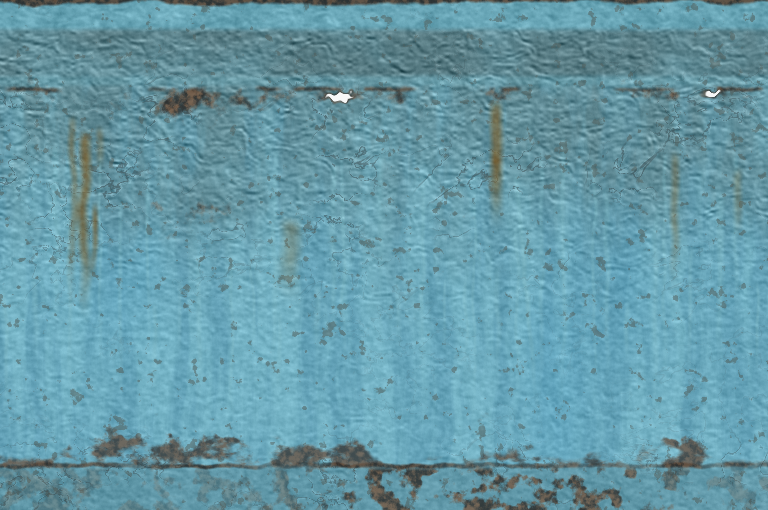
A Shadertoy shader for this texture:

```glsl
float hash(vec2 p) {
    return fract(sin(dot(p, vec2(127.1, 311.7))) * 43758.5453);
}

float noise(vec2 p) {
    vec2 c = floor(p), f = fract(p);
    f = f * f * (3.0 - 2.0 * f);
    return mix(mix(hash(c), hash(c + vec2(1, 0)), f.x),
               mix(hash(c + vec2(0, 1)), hash(c + vec2(1, 1)), f.x), f.y);
}

float fbm(vec2 p) {
    float sum = 0.0, amp = 0.5;
    for (int i = 0; i < 5; i++) {
        sum += amp * noise(p);
        p = mat2(1.6, 1.2, -1.2, 1.6) * p + 7.3;
        amp *= 0.5;
    }
    return sum;
}

// 1 between lo and hi, with soft borders
float band(float v, float lo, float hi, float soft) {
    return smoothstep(lo - soft, lo + soft, v) * (1.0 - smoothstep(hi - soft, hi + soft, v));
}

float blob(vec2 p, float x, float y, float rx, float ry) {
    vec2 q = (p - vec2(x, y)) / vec2(rx, ry);
    return exp(-dot(q, q));
}

// Wobbly vertical run that fades towards its lower end
float run(vec2 p, float x, float top, float foot, float width) {
    x += 0.01 * (noise(vec2(p.y * 17.0, x * 91.0)) - 0.5);
    return (1.0 - smoothstep(0.0, width, abs(p.x - x)))
         * smoothstep(foot, mix(foot, top, 0.6), p.y)
         * (1.0 - smoothstep(top - 0.02, top + 0.01, p.y));
}

// Wrinkled paint scales plus fine grain
float relief(vec2 p) {
    vec2 warp = vec2(noise(p * 30.0), noise(p * 30.0 + 40.0));
    return noise(p * vec2(50, 90) + 2.5 * warp) + 0.6 * noise(p * vec2(120, 170) + warp);
}

void mainImage(out vec4 fragColor, in vec2 fragCoord) {
    vec2 p = fragCoord / iResolution.y;
    float broad = fbm(p * 5.0), detail = fbm(p * 32.0 + 3.0), grain = fbm(p * 110.0);
    vec3 rust = mix(vec3(0.17, 0.16, 0.15), vec3(0.46, 0.34, 0.25), smoothstep(0.25, 0.7, grain));

    // Panel paint with fine vertical streaking
    float streaks = fbm(vec2(p.x * 36.0 + 0.8 * noise(p * 12.0), p.y * 2.5));
    vec3 col = mix(vec3(0.385, 0.63, 0.715), vec3(0.46, 0.705, 0.775), smoothstep(0.28, 0.62, streaks));
    float deep = blob(p, 1.09, 0.22, 0.07, 0.25) + blob(p, 0.25, 0.47, 0.1, 0.13) + blob(p, 1.22, 0.48, 0.06, 0.16);
    col = mix(col, vec3(0.35, 0.625, 0.735), 0.55 * min(deep, 1.0));

    // Weathered grey, strongest below the ledge
    float worn = smoothstep(0.34, 0.88, p.y + 0.25 * (broad - 0.5));
    worn *= 0.5 + 0.5 * smoothstep(0.3, 0.6, fbm(p * vec2(30, 8) + 9.0));
    worn += 0.35 * blob(p, 1.2, 0.72, 0.2, 0.09) + 0.3 * blob(p, 0.38, 0.6, 0.1, 0.05);
    col = mix(col, vec3(0.36, 0.505, 0.535), 0.85 * min(worn, 1.0));

    // Pale runs scattered across the panel
    float pale = run(p, 1.075 - 0.1 * p.y, 0.66, 0.12, 0.008);
    for (int i = 0; i < 36; i++) {
        float k = float(i);
        float x = 1.506 * (k + hash(vec2(k, 1))) / 36.0;
        float top = 0.38 + 0.36 * hash(vec2(k, 2)), foot = 0.1 + 0.22 * hash(vec2(k, 3));
        pale = max(pale, 0.7 * run(p, x, top, foot, 0.005 + 0.006 * hash(vec2(k, 4))));
    }
    col = mix(col, vec3(0.51, 0.735, 0.78), 0.55 * pale);

    // Crackled strip, smooth lip and lower rail
    vec3 crackled = mix(vec3(0.34, 0.48, 0.51), vec3(0.4, 0.58, 0.625), smoothstep(0.3, 0.65, broad));
    col = mix(col, crackled, band(p.y, 0.85, 0.942, 0.012));
    col = mix(col, vec3(0.41, 0.65, 0.715) + 0.16 * (detail - 0.5), smoothstep(0.936, 0.95, p.y));
    col = mix(col, vec3(0.42, 0.63, 0.68), 0.6 * band(p.y, 0.832, 0.85, 0.006));
    float rail = 1.0 - smoothstep(0.075, 0.09, p.y);
    col = mix(col, vec3(0.39, 0.61, 0.675) + 0.1 * (broad - 0.5), rail);

    // Embossed surface lit from above
    float rough = 0.08 + 0.15 * smoothstep(0.3, 0.8, p.y);
    rough *= 1.0 - 0.6 * smoothstep(0.935, 0.95, p.y);
    col += (relief(p) - relief(p + vec2(0.002, 0.004))) * rough + 0.14 * (grain - 0.48);

    // Lifted flakes: fine dark contours with a lit edge
    float flake = fbm(p * vec2(22, 28) + 3.0 * broad) - 0.5;
    float zone = 0.15 + 0.6 * band(p.y, 0.5, 0.83, 0.1) + 0.5 * (1.0 - smoothstep(0.08, 0.17, p.y));
    zone *= smoothstep(0.35, 0.7, noise(p * 9.0 + 20.0));
    zone += 0.4 * blob(p, 0.38, 0.6, 0.1, 0.05) + 0.3 * blob(p, 0.5, 0.8, 0.5, 0.03);
    col = mix(col, vec3(0.24, 0.31, 0.33), 0.7 * zone * (1.0 - smoothstep(0.003, 0.022, abs(flake))));
    col += 0.07 * zone * (1.0 - smoothstep(0.004, 0.02, abs(flake - 0.035)));
    col = mix(col, vec3(0.32, 0.38, 0.37), 0.55 * smoothstep(0.66, 0.74, fbm(p * 55.0 + 31.0)));

    // Bare metal under the ledge and in patches
    float bare = 0.7 * blob(p, 0.4, 0.8, 0.14, 0.035) + 0.5 * blob(p, 0.67, 0.81, 0.19, 0.022)
               + 0.6 * blob(p, 0.98, 0.812, 0.05, 0.025) + 0.5 * blob(p, 1.36, 0.815, 0.15, 0.022)
               + 0.3 * blob(p, 0.37, 0.58, 0.09, 0.04) + 0.4 * blob(p, 0.03, 0.83, 0.08, 0.015);
    col = mix(col, rust, 0.85 * smoothstep(0.46, 0.66, bare * 0.48 + detail * 0.6));
    float ledge = band(p.y + 0.01 * (detail - 0.5), 0.821, 0.828, 0.004);
    col = mix(col, rust * 0.8, 0.7 * ledge * smoothstep(0.35, 0.6, noise(vec2(p.x * 23.0, 4))));

    // Rust along the bottom seam, the rail and the top rim
    float crest = 0.095 + 0.1 * smoothstep(0.3, 0.7, fbm(vec2(p.x * 9.0, 2))) * detail;
    float scab = band(p.y, 0.085, crest, 0.008) * smoothstep(0.35, 0.6, fbm(p * vec2(25, 45)));
    col = mix(col, mix(rust, vec3(0.36, 0.45, 0.48), 0.35), 0.9 * scab);
    float seam = 1.0 - smoothstep(0.001, 0.007, abs(p.y - 0.087 - 0.012 * (detail - 0.5)));
    col = mix(col, rust * 0.8, seam * (0.35 + 0.5 * noise(vec2(p.x * 15.0, 8))));
    float spots = smoothstep(0.47, 0.62, fbm(p * 38.0 + 5.0));
    col = mix(col, rust, rail * spots * (0.25 + 0.55 * band(p.x, 0.6, 1.3, 0.12)));
    float rim = p.y + 0.02 * (fbm(vec2(p.x * 14.0, 6)) - 0.5) + 0.01 * (detail - 0.5);
    col = mix(col, rust * 0.8, 0.85 * smoothstep(0.989, 0.997, rim));

    // Ochre rust runs
    float ochre = run(p, 0.165, 0.74, 0.36, 0.017) + 0.6 * run(p, 0.143, 0.77, 0.38, 0.012)
                + 0.8 * run(p, 0.185, 0.6, 0.44, 0.01) + 0.5 * run(p, 0.198, 0.75, 0.66, 0.012)
                + 1.1 * run(p, 0.973, 0.8, 0.54, 0.019) + 0.5 * run(p, 1.323, 0.7, 0.42, 0.013)
                + 0.4 * run(p, 0.57, 0.57, 0.4, 0.03) + 0.4 * run(p, 1.45, 0.67, 0.52, 0.014);
    col = mix(col, mix(vec3(0.4, 0.3, 0.14), vec3(0.52, 0.46, 0.28), grain), min(ochre, 1.0) * (0.5 + 0.6 * detail));

    // Two bright holes with dark rims
    vec2 q = p + vec2(0, 0.016 * (noise(p * 90.0) - 0.5));
    float hole = min(length((q - vec2(0.665, 0.811)) / vec2(0.029, 0.007)),
                     length((q - vec2(1.398, 0.817)) / vec2(0.016, 0.005)));
    col = mix(col, rust * 0.8, 0.6 * (1.0 - smoothstep(1.0, 2.0, hole)));
    col = mix(col, vec3(0.97), 1.0 - smoothstep(0.75, 1.05, hole));
    fragColor = vec4(clamp(col, 0.0, 1.0), 1.0);
}
```
